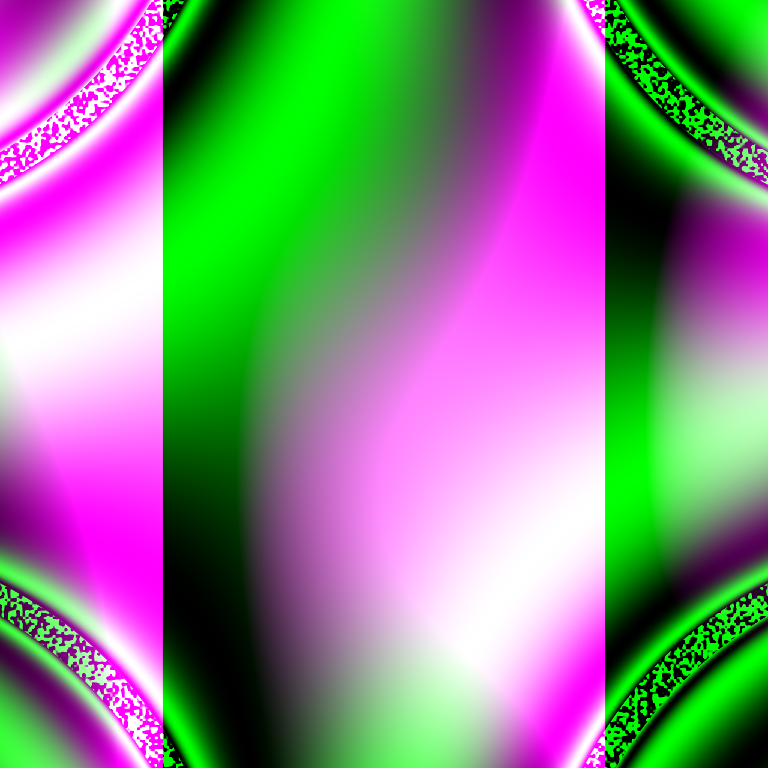
Give the GLSL for this background, as a Shadertoy shader.

```glsl
// Soft green and magenta fields cut by two vertical edges, with speckled hyperbolic rings in the corners.

const float HALF_PI = 1.5707963;
const float EDGE = 0.576;       // half distance between the vertical edges
const float RING = 0.561;       // value of |x * y| along the rings
const float RING_WIDTH = 0.042;
const float GRAIN = 256.0;      // speckles across the canvas

float hash(vec2 cell) {
    vec3 q = fract(vec3(cell.xyx) * 0.1031);
    q += dot(q, q.yzx + 33.33);
    return fract((q.x + q.y) * q.z);
}

float valueNoise(vec2 p) {
    vec2 cell = floor(p);
    vec2 f = smoothstep(0.0, 1.0, fract(p));
    float low = mix(hash(cell), hash(cell + vec2(1.0, 0.0)), f.x);
    float high = mix(hash(cell + vec2(0.0, 1.0)), hash(cell + 1.0), f.x);
    return mix(low, high, f.y);
}

// Tangent with its pole on the vertical edges
float edgeTan(float x) {
    return tan(HALF_PI * x / EDGE);
}

// Red and blue: a bent horizontal swell plus a tangent ramp on each side of the edges
float magentaField(vec2 p, float pixel) {
    float crest = -0.3 + 0.62 * p.x * p.x - 0.12 * p.x;
    float swell = 0.55 + 0.47 * cos(min(2.9 * abs(p.y - crest), 2.0 * HALF_PI));
    float safe = 0.002;
    float innerX = clamp(p.x, safe - EDGE, EDGE - safe);
    float outerX = sign(p.x) * max(abs(p.x), EDGE + safe);
    float innerGain = 0.6 * (1.0 - 0.6 * p.y * p.y);
    float inner = clamp(swell + innerGain * edgeTan(innerX), 0.0, 1.0);
    float outer = clamp(swell + 0.3 * edgeTan(outerX), 0.0, 1.0);
    return mix(inner, outer, smoothstep(-pixel, pixel, abs(p.x) - EDGE));
}

// Green: waves of x * y that tighten towards the rings
float greenField(vec2 p, float pixel) {
    float saddle = p.x * p.y;
    float fromRing = abs(saddle) - RING;
    float radial = dot(p, p);
    float drift = fromRing < 0.0 ? radial : -0.8 * sign(saddle) * radial;
    float nearRing = max(abs(fromRing), 0.5 * RING_WIDTH);
    float level = RING + (fromRing < 0.0 ? -nearRing : nearRing);
    float wave = 4.0 * level + 0.9 * tan(HALF_PI * level / RING);
    float smoothGreen = 0.5 + 0.5 * sin(drift - sign(saddle) * wave);

    // Speckle inside the ring
    float grain = valueNoise((p * 0.5 + 0.5) * GRAIN);
    float speckle = smoothstep(0.4, 0.6, grain);
    float band = 1.0 - smoothstep(-pixel, pixel, abs(fromRing) - RING_WIDTH);
    return mix(smoothGreen, speckle, band);
}

void mainImage(out vec4 fragColor, in vec2 fragCoord) {
    vec2 p = 2.0 * fragCoord / iResolution.xy - 1.0;
    float pixel = 1.0 / iResolution.y;
    float magenta = magentaField(p, pixel);
    float green = greenField(p, pixel);
    fragColor = vec4(magenta, green, magenta, 1.0);
}
```
